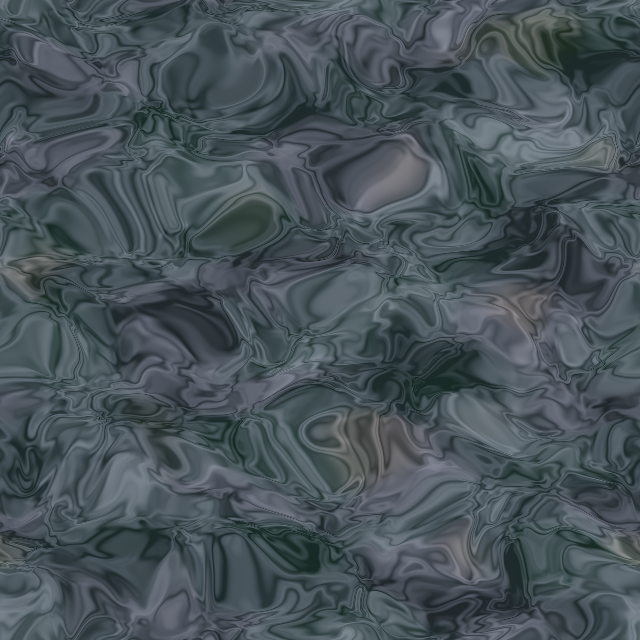
Write a three.js fragment shader that draws this texture.

```glsl
// Dark rippled water over stone: slate-blue glassy swirls with green and tan patches.
// Layered sines with whole-number wave vectors warp a wrapping cellular height;
// its contour bands make the nested ripples, so everything tiles.

#define CELLS vec2(9.0, 12.0)
#define FLOW_STRETCH vec2(0.8, 1.25)
#define WARP_BROAD 0.020
#define WARP_MEDIUM 0.009
#define WARP_FINE 0.0036
#define RIPPLE_BANDS 1.7
#define FINE_BANDS 3.9
#define RIPPLE_CONTRAST 0.25
#define FINE_CONTRAST 0.19
#define CHOP_CONTRAST 0.085
#define BROAD_CONTRAST 0.17
#define BRIGHTNESS 0.46

varying vec2 vUv;

const float PI = 3.14159;
const float TAU = 6.28318;
const vec3 DEEP = vec3(0.145, 0.195, 0.205);
const vec3 SLATE = vec3(0.290, 0.338, 0.368);
const vec3 PALE = vec3(0.430, 0.472, 0.510);
const vec3 MOSS_TINT = vec3(-0.024, 0.0, -0.024);
const vec3 MAUVE_TINT = vec3(0.014, -0.010, 0.002);
const vec3 TAN_TINT = vec3(0.070, 0.030, -0.020);

vec2 hash2(vec2 p) {
  vec2 s = vec2(dot(p, vec2(127.1, 311.7)), dot(p, vec2(269.5, 183.3)));
  return fract(sin(s) * 43758.5);
}

// Sum of sines in hashed directions; wraps on the unit square, variance near one.
float waves(vec2 p, float freq, float seed) {
  float sum = 0.0;
  for (int i = 0; i < 8; i++) {
    float n = float(i);
    vec2 h = hash2(vec2(n + 1.0, seed));
    float angle = PI * (n + h.x) / 8.0;
    float size = freq * (0.55 + 0.8 * h.y);
    vec2 k = floor(size * FLOW_STRETCH * vec2(cos(angle), sin(angle)) + 0.5);
    sum += sin(TAU * (dot(k, p) + hash2(vec2(seed, n + 9.0)).x));
  }
  return sum * 0.5;
}

vec2 waves2(vec2 p, float freq, float seed) {
  return vec2(waves(p, freq, seed), waves(p, freq, seed + 0.5));
}

// Softened distance to the nearest scattered point, in cell units.
float softCells(vec2 p) {
  vec2 g = p * CELLS;
  vec2 base = floor(g);
  float sum = 0.0;
  for (int y = -1; y <= 1; y++) {
    for (int x = -1; x <= 1; x++) {
      vec2 cell = base + vec2(float(x), float(y));
      vec2 point = cell + hash2(mod(cell, CELLS) + 3.0);
      sum += exp(-14.0 * length(g - point));
    }
  }
  return -log(sum + 0.000001) / 14.0;
}

// Banded profile with narrow dark creases and broad lit tops.
float creased(float phase) {
  float s = 0.5 + 0.5 * sin(TAU * phase);
  return 2.0 * pow(s, 0.6) - 1.2;
}

void main() {
  // Flowing distortion, from broad to fine
  vec2 p = vUv;
  vec2 q = p + WARP_BROAD * waves2(p, 4.0, 1.0);
  q += WARP_MEDIUM * waves2(q, 11.0, 4.0);
  q += WARP_FINE * waves2(q, 27.0, 7.0);

  // Height of the glassy swells
  float height = 0.9 * softCells(q) + 0.36 * waves(q, 7.0, 11.0)
               + 0.13 * waves(q, 17.0, 13.0);

  // Nested ripples, finer ones and chop mostly in patches
  float patchy = smoothstep(-0.9, 0.9, waves(q, 6.0, 17.0));
  float ripple = creased(height * RIPPLE_BANDS);
  float fine = creased(height * FINE_BANDS + 0.25 * waves(q, 13.0, 19.0));
  float broad = 0.8 * waves(q, 4.0, 23.0) + 0.75 * waves(q, 9.0, 25.0);
  float chop = waves(q, 32.0, 29.0) + 0.7 * waves(q, 60.0, 30.0);

  float tone = BRIGHTNESS + BROAD_CONTRAST * broad
             + RIPPLE_CONTRAST * ripple * mix(1.1, 0.75, patchy)
             + FINE_CONTRAST * fine * mix(0.4, 1.1, patchy)
             + CHOP_CONTRAST * chop * mix(0.25, 1.0, patchy);
  tone = clamp(tone, -0.1, 1.2);

  // Slate ramp
  vec3 color = mix(DEEP, SLATE, min(tone * 2.0, 1.0));
  color = mix(color, PALE, max(tone * 2.0 - 1.0, 0.0));

  // Moss in the hollows, mauve sheens and a few warm tan shoals
  float hue = waves(q, 4.0, 31.0);
  float moss = smoothstep(0.1, 1.4, hue) * (1.0 - 0.6 * clamp(tone, 0.0, 1.0));
  float mauve = smoothstep(0.0, 1.4, -hue);
  float shoal = smoothstep(1.0, 2.2, waves(p + 0.5 * (q - p), 4.0, 37.0));
  color += MOSS_TINT * moss + MAUVE_TINT * mauve;
  color += TAN_TINT * shoal * (0.5 + 0.5 * clamp(tone, 0.0, 1.0));

  gl_FragColor = vec4(color, 1.0);
}
```
